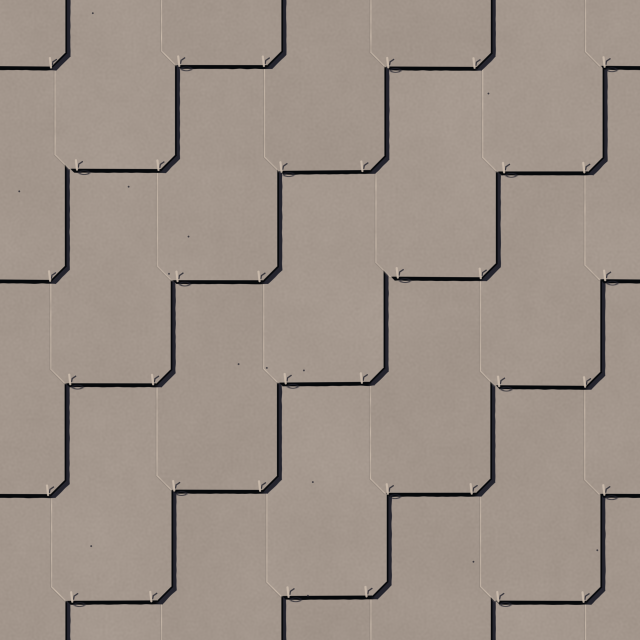
A Shadertoy shader for this texture:

```glsl
const vec3 SLATE = vec3(0.64, 0.59, 0.55);
const vec3 RIM = vec3(0.80, 0.74, 0.68);
const vec3 GAP = vec3(0.025, 0.03, 0.04);
const vec3 SHADE = vec3(0.14, 0.14, 0.175);

vec2 hash2(vec2 p) {
    vec3 a = fract(p.xyx * vec3(0.1031, 0.1030, 0.0973));
    a += dot(a, a.yzx + 33.33);
    return fract((a.xx + a.yz) * a.zy);
}

float corner(vec2 cell, vec2 offset, vec2 f, float period) {
    return dot(hash2(mod(cell + offset, period)) * 2.0 - 1.0, f - offset);
}

// Gradient noise that wraps after a whole period
float noise(vec2 p, float period) {
    vec2 i = floor(p), f = fract(p);
    vec2 u = f * f * (3.0 - 2.0 * f);
    return mix(mix(corner(i, vec2(0, 0), f, period), corner(i, vec2(1, 0), f, period), u.x),
               mix(corner(i, vec2(0, 1), f, period), corner(i, vec2(1, 1), f, period), u.x), u.y);
}

// Shingle open at the top, with both lower corners cut
float shingle(vec2 q) {
    float side = abs(q.x) - 0.281;
    return max(max(side, -q.y), (side - q.y + 0.066) * 0.7071);
}

float segment(vec2 p, vec2 a, vec2 b) {
    vec2 d = b - a;
    return length(p - a - d * clamp(dot(p - a, d) / dot(d, d), 0.0, 1.0));
}

float cover(float d, float aa) {
    return 1.0 - smoothstep(-aa, aa, d);
}

// Small bent hook holding the lower edge
vec3 drawHook(vec3 col, vec2 c, bool looped, float aa) {
    if (looped) {
        float ring = abs(length((c - vec2(0.035, -0.018)) * vec2(0.4, 1.0)) - 0.009) - 0.002;
        col = mix(col, SHADE, 0.8 * cover(ring, aa));
    }
    float hookShadow = min(segment(c, vec2(0.007, 0.008), vec2(0.010, 0.022)),
                           segment(c, vec2(0.010, 0.022), vec2(0.026, 0.033)));
    col = mix(col, SHADE, 0.85 * cover(hookShadow - 0.003, aa));
    float stem = segment(c, vec2(0.001, -0.004), vec2(-0.004, 0.040));
    return mix(col, RIM, 0.9 * cover(stem - 0.005, aa));
}

void mainImage(out vec4 fragColor, in vec2 fragCoord) {
    vec2 p = fragCoord / iResolution.xy * 3.0;
    float aa = 2.2 / iResolution.y;

    // Matte surface: soft mottling and fine grain
    float mottle = 0.018 * noise(p * 3.0, 9.0) + 0.012 * noise(p * 14.0, 42.0)
                 + 0.022 * noise(p * 75.0, 225.0);
    float wobble = 0.003 * noise(p * 28.0, 84.0);
    vec3 col = SLATE + mottle;

    // Courses from low to high, each overlapping the one below
    float course = floor((p.y - 0.195) / 0.5);
    for (int n = -3; n <= 1; n++) {
        float row = course + float(n);
        float x = p.x - 0.531 + 0.5 * mod(row, 2.0);
        float column = floor(x + 0.5);
        vec2 id = mod(vec2(column, row), vec2(3.0, 6.0));
        vec2 jitter = hash2(id + 7.0) - 0.5;
        vec2 vary = hash2(id + 31.0) - 0.5;

        vec2 q = vec2(x - column, p.y - 0.195 - 0.5 * row) - 0.028 * jitter;
        q.y += 0.02 * vary.x * q.x;
        float d = shingle(q);

        // Shadow to the lower right, black against the edge
        float shadow = shingle(q - vec2(0.023, -0.018)) + wobble;
        float rightSide = smoothstep(0.20, 0.23, q.x) * smoothstep(0.005, 0.011, d);
        col = mix(col, mix(GAP, SHADE, rightSide), cover(shadow, aa));

        // Face with a lit left rim
        col = mix(col, SLATE + mottle + 0.014 * vary.y, cover(d, aa));
        float leftSide = 1.0 - smoothstep(-0.216, -0.200, q.x);
        float wear = 0.65 + 0.7 * noise(p * 20.0, 60.0);
        col = mix(col, SLATE * 0.75, 0.35 * leftSide * cover(abs(d - 0.005) - 0.002, aa));
        col = mix(col, RIM, wear * leftSide * cover(abs(d) - 0.0025, aa));

        col = drawHook(col, q - vec2(-0.190 + 0.025 * vary.y, 0.0), true, aa);
        col = drawHook(col, q - vec2(0.195 + 0.04 * vary.x, 0.0), false, aa);
    }

    // Sparse dark specks
    vec2 cell = floor(p * 6.0);
    vec2 spot = hash2(cell + 53.0);
    float speck = length(fract(p * 6.0) - 0.2 - 0.6 * spot) / 6.0 - 0.004;
    col = mix(col, SHADE, 0.8 * step(0.96, hash2(cell + 91.0).x) * cover(speck, aa));

    fragColor = vec4(col, 1.0);
}
```
